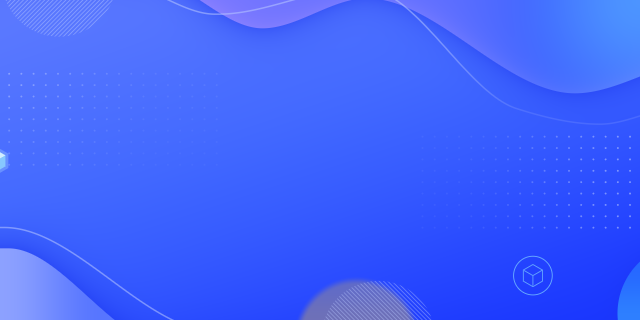
Reproduce this background procedurally as a WebGL 2 fragment shader.

```glsl
#version 300 es
precision highp float;
// Blue gradient backdrop with soft wave panels, fine curved lines, dot grids,
// hatched discs and small hexagonal ornaments. Curves are sums of eased steps;
// all parts are distance fields on a 768 x 384 design grid, y pointing down.

uniform vec2 u_resolution;
out vec4 fragColor;

const vec2 GRID = vec2(768.0, 384.0);
const float TAU = 6.2831853;
const int TOP_WAVE = 0, TOP_LINE = 1, LOW_WAVE = 2, LOW_LINE = 3;

// Antialiased coverage of a filled shape and of a stroke of given width.
float fill(float d, float px) { return clamp(0.5 - d / px, 0.0, 1.0); }
float stroke(float d, float width, float px) {
    return fill(d - 0.5 * width, px) - fill(d + 0.5 * width, px);
}

// Height of each flowing curve at x.
float curve(int id, float x) {
    if (id == TOP_WAVE)
        return -30.0 + 64.0 * smoothstep(170.0, 315.0, x) - 36.0 * smoothstep(315.0, 440.0, x)
            + 114.0 * smoothstep(440.0, 690.0, x) - 42.0 * smoothstep(690.0, 850.0, x);
    if (id == TOP_LINE)
        return -20.0 + 37.0 * smoothstep(140.0, 258.0, x) - 31.0 * smoothstep(262.0, 430.0, x)
            + 95.0 * smoothstep(440.0, 620.0, x) + 68.0 * smoothstep(430.0, 720.0, x)
            - 21.0 * smoothstep(720.0, 820.0, x);
    if (id == LOW_WAVE) return 298.0 + 115.0 * smoothstep(10.0, 200.0, x);
    return 273.0 + 125.0 * smoothstep(5.0, 260.0, x);
}

// Signed distance to a curve, positive below it.
float curveDist(int id, vec2 p) {
    float slope = 0.5 * (curve(id, p.x + 1.0) - curve(id, p.x - 1.0));
    return (p.y - curve(id, p.x)) / sqrt(1.0 + slope * slope);
}

float hexDist(vec2 p, float apothem) {
    p = abs(p);
    return max(p.x, 0.5 * p.x + 0.866 * p.y) - apothem;
}

float segmentDist(vec2 p, vec2 end) {
    return length(p - end * clamp(dot(p, end) / dot(end, end), 0.0, 1.0));
}

float softShadow(float d, float reach) { return exp(-max(d, 0.0) / reach); }

// Parallel lines across a disc.
float hatchedDisc(vec2 p, float radius, vec2 normal, float period, float px) {
    float d = (fract(dot(p, normal) / period) - 0.5) * period;
    return stroke(d, 1.0, px) * fill(length(p) - radius, px);
}

// Grid of 18 by 9 dots starting at the given corner.
float dotGrid(vec2 p, vec2 corner, float px) {
    vec2 pitch = vec2(14.65, 13.65);
    vec2 cell = clamp(round((p - corner) / pitch), vec2(0.0), vec2(17.0, 8.0));
    return fill(length(p - corner - cell * pitch) - 1.1, px);
}

// Wire cube: hexagon outline with three spokes.
float wireCube(vec2 p, float radius, float px) {
    float ink = stroke(hexDist(p, radius * 0.866), 1.0, px);
    for (int k = 0; k < 3; k++) {
        float a = TAU * float(k) / 3.0;
        ink = max(ink, stroke(segmentDist(p, radius * vec2(sin(a), cos(a))), 1.0, px));
    }
    return ink;
}

vec3 backdrop(vec2 uv) {
    float t = 0.4 * uv.x + 0.6 * uv.y;
    vec3 c = mix(vec3(0.38, 0.49, 1.0), vec3(0.25, 0.405, 1.0), smoothstep(-0.15, 0.55, t));
    return mix(c, vec3(0.09, 0.20, 1.0), smoothstep(0.35, 1.1, t));
}

void main() {
    vec2 uv = gl_FragCoord.xy / u_resolution;
    uv.y = 1.0 - uv.y;
    vec2 p = uv * GRID;
    float px = GRID.y / u_resolution.y;
    vec3 shade = vec3(0.10, 0.20, 0.93);
    vec3 pale = vec3(0.72, 0.78, 1.0);
    vec3 color = backdrop(uv);

    // Dot grids fade toward the centre.
    float leftFade = mix(0.55, 0.12, smoothstep(0.0, 200.0, p.x)) * mix(1.0, 0.5, smoothstep(90.0, 190.0, p.y));
    float rightFade = mix(0.08, 0.6, smoothstep(540.0, 756.0, p.x));
    color = mix(color, pale, leftFade * dotGrid(p, vec2(11.0, 88.5), px));
    color = mix(color, pale, rightFade * dotGrid(p, vec2(507.0, 164.0), px));

    // Upper wave panel and its shadow.
    float d = curveDist(TOP_WAVE, p);
    vec3 panel = mix(vec3(0.46, 0.46, 1.0), vec3(0.37, 0.43, 1.0), smoothstep(240.0, 500.0, p.x));
    panel = mix(panel, vec3(0.25, 0.40, 1.0), smoothstep(500.0, 680.0, p.x));
    panel = mix(panel, vec3(0.30, 0.58, 1.0), smoothstep(170.0, 0.0, length(p - vec2(768.0, 0.0))));
    panel += vec3(0.07, 0.04, 0.0) * softShadow(-d, 14.0);
    color = mix(color, shade, 0.4 * softShadow(d, 16.0));
    color = mix(color, panel, fill(d, px));

    // Lower left panel and lower right disc.
    d = -curveDist(LOW_WAVE, p);
    panel = mix(vec3(0.55, 0.63, 1.0), vec3(0.34, 0.46, 1.0), smoothstep(0.0, 125.0, p.x));
    color = mix(color, shade, 0.45 * softShadow(d, 18.0));
    color = mix(color, panel, fill(d, px));
    d = length(p - vec2(826.0, 376.0)) - 85.0;
    color = mix(color, shade, 0.25 * softShadow(d, 12.0));
    color = mix(color, mix(vec3(0.15, 0.41, 1.0), vec3(0.18, 0.50, 1.0), smoothstep(320.0, 384.0, p.y)), fill(d, px));

    // Fine curved lines.
    float lineFade = mix(0.55, 0.16, smoothstep(490.0, 640.0, p.x));
    color = mix(color, pale, lineFade * stroke(curveDist(TOP_LINE, p), 1.8, px));
    color = mix(color, pale, 0.55 * stroke(curveDist(LOW_LINE, p), 1.8, px));

    // Blurred warm disc and hatched discs.
    d = length(p - vec2(428.0, 408.0)) - 72.0;
    color = mix(color, mix(vec3(0.38, 0.42, 0.78), vec3(0.43, 0.44, 0.72), smoothstep(340.0, 384.0, p.y)), smoothstep(5.0, -6.0, d));
    color = mix(color, pale, 0.5 * hatchedDisc(p - vec2(71.0, -25.0), 69.0, vec2(0.707, 0.707), 3.6, px));
    color = mix(color, pale, 0.45 * hatchedDisc(p - vec2(454.0, 405.0), 68.0, vec2(0.707, -0.707), 3.6, px));

    // Ringed wire cube and the solid one at the left edge.
    vec2 q = p - vec2(639.5, 330.7);
    color = mix(color, vec3(0.45, 0.74, 1.0), 0.85 * max(stroke(length(q) - 23.2, 1.1, px), wireCube(q, 13.3, px)));
    q = p - vec2(-5.0, 193.0);
    color = mix(color, vec3(0.44, 0.60, 1.0), 0.8 * fill(hexDist(q, 15.0), px));
    vec3 face = mix(vec3(0.82, 0.93, 1.0), vec3(0.53, 0.78, 1.0), fill(-q.y - 0.577 * abs(q.x), px));
    color = mix(color, face, fill(hexDist(q, 11.5), px));

    fragColor = vec4(color, 1.0);
}
```
